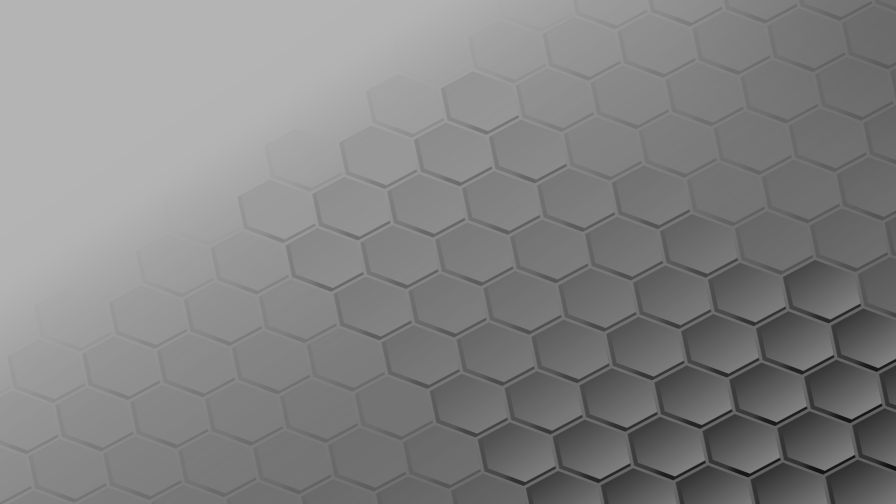
Write a Shadertoy shader that draws this background.

```glsl
// Grey diagonal gradient with a skewed field of bevelled hexagon plates fading in.

#define LIGHT_GREY 0.705
#define DARK_GREY 0.28
#define GLOW_EDGE 0.475   // where the flat light corner ends
#define FALLOFF 0.72      // length of the fade into the dark corner
#define STEP_A vec2(0.1486, 0.0056)
#define STEP_B vec2(0.0954, -0.0963)
#define GRID_ORIGIN vec2(0.697, 0.586)
#define HALF_GAP 0.023    // in cell widths
#define RIM_WIDTH 0.024
#define FACE_SHIFT vec2(0.0040, 0.0044)
#define LIGHT_DIR vec2(0.55, -0.835)

// Distance to the border of a unit hexagon, positive inside
float hexInside(vec2 q) {
    q = abs(q);
    return 0.5 - max(q.x, dot(q, vec2(0.5, 0.866)));
}

// Centre of the nearest cell in a regular hexagon lattice
vec2 hexCentre(vec2 q) {
    const vec2 period = vec2(1.0, 1.73205);
    vec2 even = floor(q / period + 0.5) * period;
    vec2 odd = (floor(q / period) + 0.5) * period;
    vec2 dEven = q - even, dOdd = q - odd;
    return dot(dEven, dEven) < dot(dOdd, dOdd) ? even : odd;
}

// Distance from the top left corner along the light direction
float diagonal(vec2 p) {
    return dot(p - vec2(0.0, 1.0), LIGHT_DIR);
}

float background(vec2 p, float aspect) {
    float t = diagonal(p) - GLOW_EDGE;
    float softT = 0.5 * (t + sqrt(t * t + 0.0006));
    float tone = mix(DARK_GREY, LIGHT_GREY, exp(-softT / FALLOFF));
    // Darker upper right corner
    tone -= 0.06 * smoothstep(0.7, 1.0, p.x / aspect) * smoothstep(0.6, 1.0, p.y);
    // Faint brushed streaks
    float across = dot(p, LIGHT_DIR);
    float streaks = sin(across * 140.0) + sin(across * 313.0 + 1.7 * sin(p.x * 3.0));
    return tone + 0.001 * streaks * smoothstep(0.0, 0.2, t);
}

void mainImage(out vec4 fragColor, in vec2 fragCoord) {
    vec2 p = fragCoord / iResolution.y;
    float tone = background(p, iResolution.x / iResolution.y);

    // Skewed canvas space to regular hexagon space
    mat2 toCell = mat2(1.0, 0.0, 0.5, 0.86603) * inverse(mat2(STEP_A, STEP_B));
    vec2 q = toCell * (p - GRID_ORIGIN);
    vec2 centre = hexCentre(q);
    vec2 local = q - centre;
    vec2 offset = inverse(toCell) * local;

    // Strength of the relief in each cell
    float row = centre.y / 0.86603;
    float column = centre.x - 0.5 * row;
    float depth = diagonal(p - offset);
    float fade = smoothstep(0.52, 0.75, depth);
    float band = smoothstep(-2.0, -1.0, column)
               * (1.0 - smoothstep(4.0, 4.6, column - 0.5 * row));
    float deep = smoothstep(1.0, 1.6, depth) * mix(0.35, 1.0, band);

    // Plate with a raised face; the uncovered strip is the dark rim
    float blur = 0.8 / (0.132 * iResolution.y);
    float plate = smoothstep(-blur, blur, hexInside(local) - HALF_GAP);
    vec2 faceLocal = local - toCell * FACE_SHIFT;
    float face = smoothstep(-blur, blur, hexInside(faceLocal) - HALF_GAP - RIM_WIDTH);

    // The lower right side of the rim is thinner and darker
    float lowerRight = smoothstep(0.1, 0.7, dot(normalize(offset + 1e-5), vec2(0.7, -0.714)));
    float rimDepth = (0.035 + 0.04 * band + 0.09 * deep) * (1.0 + 0.7 * lowerRight);

    float slope = dot(offset, LIGHT_DIR) / 0.065;
    float gapTone = tone + fade * (0.006 + 0.012 * deep);
    float rimTone = tone - fade * rimDepth;
    float faceTone = tone - fade * (0.006 + 0.008 * band)
                   + fade * slope * (0.012 + 0.025 * band + 0.13 * deep);

    float grey = mix(gapTone, mix(rimTone, faceTone, face), plate);
    fragColor = vec4(vec3(grey), 1.0);
}
```
